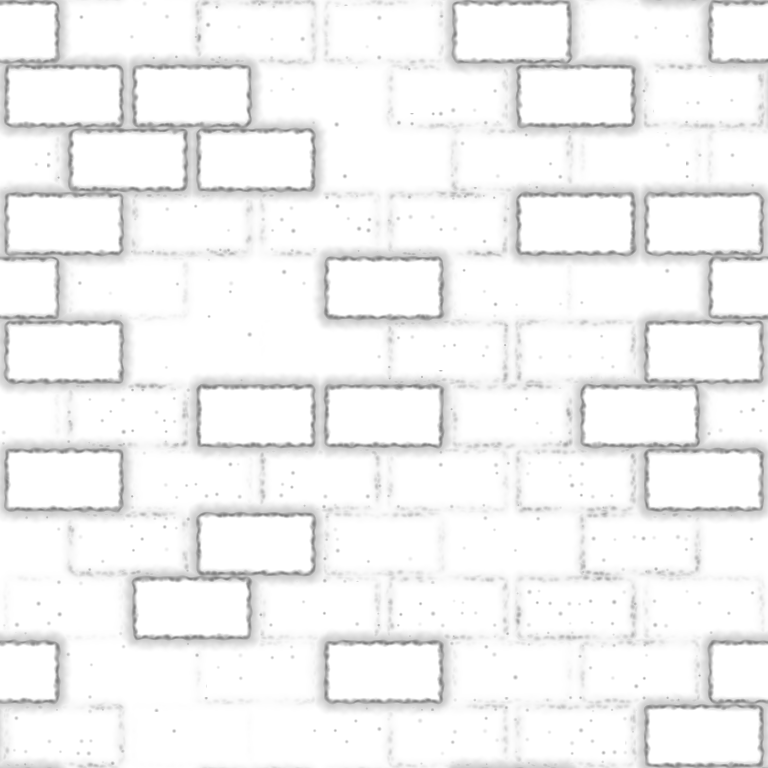
Give the GLSL for this pattern, as a three.js fragment shader.

```glsl
// White brick wall in running bond, 6 bricks across and 12 courses up.
// Hashes pick which bricks get a bold, rough outline; the rest are faint and speckled.
// Outlines are wobbly rounded-box distances, grained with cellular noise.
varying vec2 vUv;

float hash(vec2 p) {
  return fract(sin(dot(p, vec2(127.1, 311.7))) * 43758.5);
}

// Distance to the nearest of one random point per unit cell
float cellNoise(vec2 p) {
  vec2 cell = floor(p);
  float nearest = 2.0;
  for (int y = -1; y <= 1; y++) {
    for (int x = -1; x <= 1; x++) {
      vec2 c = cell + vec2(float(x), float(y));
      vec2 point = c + vec2(hash(c), hash(c + 57.3));
      nearest = min(nearest, length(p - point));
    }
  }
  return nearest;
}

// Bricks are 2 wide and 1 high; odd courses shift by half a brick
vec2 brickAt(vec2 p) {
  float course = floor(p.y);
  return vec2(floor((p.x - mod(course, 2.0)) / 2.0), course);
}

float brickDistance(vec2 p, vec2 id) {
  vec2 center = vec2(2.0 * id.x + 1.0 + mod(id.y, 2.0), id.y + 0.5);
  vec2 q = abs(p - center) - vec2(0.905, 0.467) + 0.07;
  return length(max(q, 0.0)) + min(max(q.x, q.y), 0.0) - 0.07;
}

// x: 1 for a bold outline, y: amount of faint wear on the others
vec2 brickStyle(vec2 id) {
  vec2 wrapped = mod(id, vec2(6.0, 12.0));
  float bold = step(hash(wrapped + 3.7), 0.38);
  float wear = smoothstep(0.15, 0.95, hash(wrapped + 21.4));
  return vec2(bold, (1.0 - bold) * wear);
}

// Small soft dots, denser near the outline of worn bricks
float speckles(vec2 p, float wear, float edge) {
  vec2 cell = floor(p * 6.0);
  vec2 point = 0.32 + 0.36 * vec2(hash(cell + 8.1), hash(cell + 33.6));
  float chance = 0.06 + 0.14 * wear + 0.15 * wear * smoothstep(-0.2, 0.0, edge);
  float radius = mix(0.2, 0.32, hash(cell + 71.2));
  float spot = 1.0 - smoothstep(0.0, radius, length(fract(p * 6.0) - point));
  return spot * step(hash(cell + 90.5), chance) * mix(0.07, 0.33, hash(cell + 14.9));
}

void main() {
  vec2 p = vUv * 12.0;

  // Roughness of the drawn lines
  float grain = 1.0 - smoothstep(0.0, 0.8, cellNoise(p * 9.0));
  float wobble = 0.007 * sin(p.x * 23.0 + 2.0 * sin(p.y * 11.0))
               + 0.007 * sin(p.y * 27.0 + 2.0 * sin(p.x * 13.0))
               + 0.016 * (grain - 0.4);
  float patches = 0.5 + 0.5 * sin(p.x * 5.3 + 2.0 * sin(p.y * 4.1)) * sin(p.y * 6.7 + p.x);

  // Outlines and outer shading of this brick and its neighbours
  vec2 home = brickAt(p);
  float ink = 0.0;
  for (int y = -1; y <= 1; y++) {
    vec2 row = brickAt(p + vec2(0.0, float(y)));
    for (int x = -1; x <= 1; x++) {
      vec2 id = row + vec2(float(x), 0.0);
      vec2 style = brickStyle(id);
      float d = brickDistance(p, id) + wobble;
      float line = 1.0 - smoothstep(0.0, 0.068, abs(d));
      float halo = (1.0 - smoothstep(0.0, 0.23, d)) * smoothstep(-0.07, 0.0, d);
      float boldInk = max(line * (0.35 + 0.16 * grain), 0.21 * halo);
      float glow = 1.0 - smoothstep(0.0, 0.16, abs(d));
      float faintInk = line * 0.32 * grain * patches + 0.075 * glow * (0.4 + 0.6 * patches);
      ink = max(ink, style.x * boldInk + style.y * faintInk);
    }
  }

  // Bold bricks stay clean inside; the others collect specks
  vec2 style = brickStyle(home);
  float edge = brickDistance(p, home);
  float clean = style.x * (1.0 - smoothstep(-0.1, -0.05, edge + wobble));
  ink *= 1.0 - clean;
  ink = max(ink, (1.0 - style.x) * speckles(p, style.y, edge));

  gl_FragColor = vec4(vec3(1.0 - ink), 1.0);
}
```
